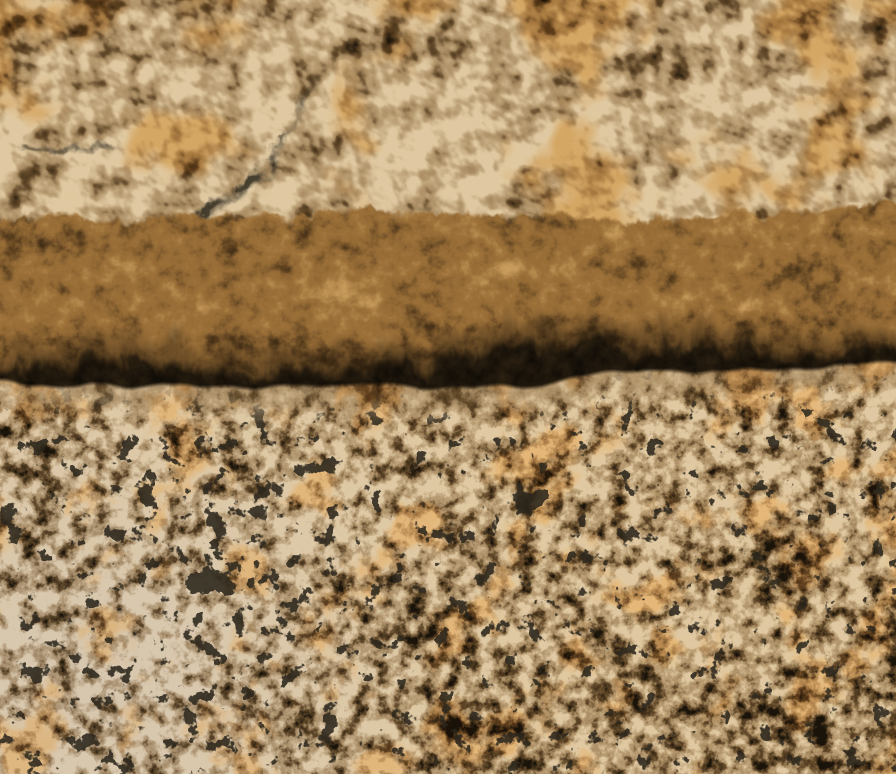
Reproduce this texture procedurally as a Shadertoy shader.

```glsl
#define SHADOW vec3(0.10, 0.075, 0.04)
#define UMBER vec3(0.36, 0.265, 0.145)
#define OCHRE vec3(0.60, 0.43, 0.215)
#define TAN vec3(0.69, 0.575, 0.41)
#define CREAM vec3(0.88, 0.79, 0.635)
#define MICA vec3(0.17, 0.15, 0.11)
#define GRAIN_SCALE 42.0
#define RELIEF_SCALE 15.0
#define RELIEF_GAIN 0.85
#define EDGE_SOFT 0.004

// Gradient noise
vec2 gradientAt(vec2 cell) {
    float angle = 6.2832 * fract(sin(dot(cell, vec2(127.1, 311.7))) * 43758.5);
    return vec2(cos(angle), sin(angle));
}

float gradientNoise(vec2 p) {
    vec2 i = floor(p), f = fract(p);
    vec2 u = f * f * f * (f * (f * 6.0 - 15.0) + 10.0);
    vec2 e = vec2(1.0, 0.0);
    float a = dot(gradientAt(i), f);
    float b = dot(gradientAt(i + e.xy), f - e.xy);
    float c = dot(gradientAt(i + e.yx), f - e.yx);
    float d = dot(gradientAt(i + e.xx), f - e.xx);
    return 2.0 * mix(mix(a, b, u.x), mix(c, d, u.x), u.y);
}

float fbm(vec2 p) {
    float sum = 0.0, amp = 0.55;
    for (int i = 0; i < 4; i++) {
        sum += amp * gradientNoise(p);
        p = mat2(1.6, 1.2, -1.2, 1.6) * p + 7.3;
        amp *= 0.55;
    }
    return sum;
}

// Shape helpers
float bell(float x, float center, float width) {
    float t = (x - center) / width;
    return exp(-t * t);
}

float spot(vec2 p, vec2 center, vec2 size) {
    vec2 q = (p - center) / size;
    return exp(-dot(q, q));
}

float segment(vec2 p, vec2 a, vec2 b) {
    vec2 ab = b - a;
    return length(p - a - ab * clamp(dot(p - a, ab) / dot(ab, ab), 0.0, 1.0));
}

vec3 stoneRamp(float t) {
    vec3 col = mix(SHADOW, UMBER, smoothstep(-0.1, 0.25, t));
    col = mix(col, TAN, smoothstep(0.2, 0.55, t));
    return mix(col, CREAM, smoothstep(0.5, 0.95, t));
}

// Chiselled, sunlit top of the upper block
vec3 roughTop(vec2 p, float broad, float grain) {
    vec2 q = vec2(p.x + 0.35 * p.y, p.y) * RELIEF_SCALE;
    float relief = fbm(q) - fbm(q + vec2(-0.10, 0.15));
    float tone = 0.69 + RELIEF_GAIN * relief + 0.17 * broad + 0.16 * grain;
    tone += 0.10 * spot(p, vec2(0.80, 0.78), vec2(0.35, 0.08));
    tone -= 0.17 * smoothstep(0.88, 1.0, p.y) * smoothstep(0.9, 0.2, p.x);
    tone -= 0.30 * spot(p, vec2(0.87, 0.92), vec2(0.06, 0.035));
    tone -= 0.35 * spot(p, vec2(0.98, 0.95), vec2(0.018, 0.04));
    tone -= 0.30 * spot(p, vec2(1.13, 0.94), vec2(0.02, 0.05));
    vec3 col = stoneRamp(tone);
    float stain = smoothstep(0.05, 0.5, fbm(p * 6.0 + 31.0) + 0.3 * smoothstep(0.88, 1.0, p.y));
    col = mix(col, col * vec3(0.95, 0.83, 0.62), stain);

    // Dark cracks
    vec2 w = p + 0.010 * vec2(grain, fbm(p * 28.0 + 5.0));
    float lower = segment(w, vec2(0.25, 0.712), vec2(0.35, 0.785));
    float upper = segment(w, vec2(0.35, 0.785), vec2(0.407, 0.90));
    float left = segment(w, vec2(0.03, 0.807), vec2(0.143, 0.812));
    float crack = 0.9 * smoothstep(0.014, 0.001, lower) + 0.5 * smoothstep(0.009, 0.0, upper);
    crack = max(crack, 0.6 * smoothstep(0.007, 0.0, left));
    return mix(col, MICA * 1.25, clamp(crack * (0.8 + grain), 0.0, 0.9));
}

// Shaded, rust-coloured face below the arris
vec3 rustFace(vec2 p, float broad, float grain) {
    float tone = 0.56 + 0.38 * grain + 0.25 * broad + 0.25 * fbm(p * vec2(14.0, 24.0));
    tone += 0.16 * spot(p, vec2(0.50, 0.63), vec2(0.25, 0.06));
    tone -= 0.20 * smoothstep(0.62, 0.52, p.y);
    vec3 col = mix(UMBER * vec3(0.65, 0.60, 0.50), OCHRE, smoothstep(-0.05, 0.62, tone));
    return mix(col, vec3(0.78, 0.61, 0.36), smoothstep(0.6, 1.15, tone));
}

// Speckled granite of the lower block
vec3 granite(vec2 p, float depth, float broad, float grain) {
    float pale = spot(p, vec2(0.10, 0.12), vec2(0.38, 0.32));
    float dirt = spot(p, vec2(1.02, 0.26), vec2(0.07, 0.06));
    dirt += 0.8 * spot(p, vec2(1.08, 0.06), vec2(0.14, 0.09));
    dirt += 0.5 * spot(p, vec2(0.60, 0.14), vec2(0.26, 0.15));
    float rim = smoothstep(0.055, 0.005, depth);
    float tone = 0.62 + mix(0.85, 0.35, rim) * grain + 0.32 * broad;
    tone += 0.13 * pale - 0.26 * dirt - 0.07 * rim;
    tone -= 0.18 * rim * bell(p.x, 0.52, 0.18);
    vec3 col = stoneRamp(tone);
    col = mix(col, col * vec3(0.96, 0.99, 1.08), pale);
    col = mix(col, col * vec3(1.02, 0.91, 0.74), smoothstep(0.05, 0.5, fbm(p * 11.0 + 63.0)));

    // Mica flecks, denser in a few clusters
    float cluster = spot(p, vec2(0.30, 0.29), vec2(0.08, 0.13)) + 0.5 * pale;
    float fleck = fbm(p * 34.0 + 19.0) + 0.18 * cluster;
    fleck += 1.1 * spot(p, vec2(0.685 + 0.4 * (p.y - 0.352), 0.352), vec2(0.018, 0.024));
    fleck += 0.8 * spot(p, vec2(0.279, 0.247), vec2(0.022, 0.020));
    return mix(col, MICA, 0.88 * smoothstep(0.36, 0.54, fleck) * (1.0 - 0.8 * rim));
}

void mainImage(out vec4 fragColor, in vec2 fragCoord) {
    vec2 p = fragCoord / iResolution.y;
    float broad = fbm(p * 8.0 + 3.0);
    float grain = fbm(p * GRAIN_SCALE);
    float ragged = fbm(vec2(p.x * 24.0, p.y * 12.0) + 47.0);

    // Profiles of the arris and of the open joint
    float arris = 0.719 + 0.010 * bell(p.x, 0.48, 0.11) + 0.018 * smoothstep(0.9, 1.15, p.x);
    arris += 0.013 * ragged + 0.006 * grain;
    float sill = 0.500 + 0.006 * bell(p.x, 0.0, 0.08) + 0.020 * smoothstep(0.69, 0.80, p.x);
    sill += 0.010 * smoothstep(0.92, 1.15, p.x) + 0.004 * gradientNoise(vec2(p.x * 22.0, 4.5));
    float gap = 0.014 + 0.021 * bell(p.x, 0.16, 0.09) + 0.044 * bell(p.x, 0.68, 0.11);
    gap += 0.022 * bell(p.x, 0.91, 0.07);

    // Upper block
    vec3 top = roughTop(p, broad, grain);
    vec3 face = rustFace(p, broad, grain);
    vec3 col = mix(face, top, smoothstep(-EDGE_SOFT, EDGE_SOFT, p.y - arris));

    // Joint shadow, fading raggedly upwards
    float rise = p.y - sill - gap - 0.022 * ragged - 0.010 * grain;
    col *= 1.0 - 0.35 * smoothstep(0.045, 0.0, rise);
    float shade = smoothstep(0.010, -0.010, rise);
    shade = max(shade, smoothstep(0.014, 0.004, p.y - sill));
    col = mix(col, SHADOW * (1.0 + 0.7 * grain), 0.95 * shade);

    // Lower block
    float depth = sill - p.y;
    vec3 lower = granite(p, depth, broad, grain);
    col = mix(col, lower, smoothstep(-EDGE_SOFT, EDGE_SOFT, depth));
    fragColor = vec4(clamp(col, 0.0, 1.0), 1.0);
}
```
